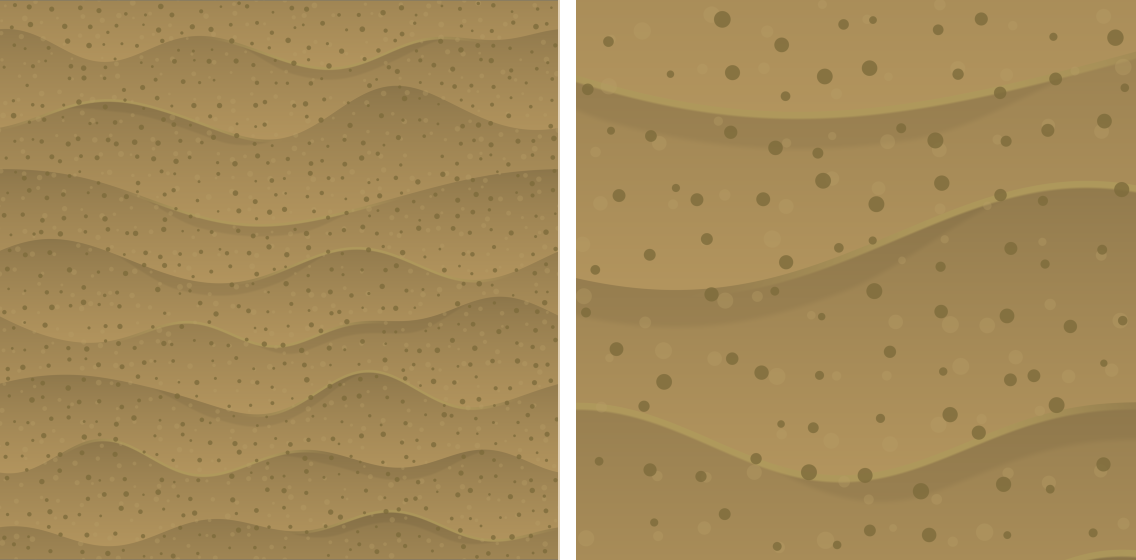
Left, the full canvas; right, a detail of the centre.
This texture is drawn by a WebGL 1 fragment shader. Its source:

```glsl
precision highp float;
// Layered sand dunes with wavy crests, bright rims and scattered grains, inside a thin pale edge.

uniform vec2 u_resolution;

float hash(vec2 p) {
  return fract(sin(dot(p, vec2(127.1, 311.7))) * 43758.5453);
}

// Fades from 1 at the centre to 0 at the given reach, wrapping across the tile.
float stretch(float x, float centre, float reach) {
  float d = abs(fract(x - centre / 768.0 + 0.5) - 0.5);
  return 1.0 - smoothstep(0.4 * reach, reach, d);
}

// Sand darkens towards the top of each layer.
vec3 sand(float y, float top, float bottom) {
  float t = clamp((y - top) / (bottom - top), 0.0, 1.0);
  return mix(vec3(0.545, 0.458, 0.288), vec3(0.7, 0.582, 0.366), pow(t, 0.75));
}

// Paints one dune over the colour; lengths are in 1/768 of the tile, downwards.
// The crest is a sum of four harmonics; light = gradient top, bottom, rim and shadow centres.
void dune(inout vec3 color, vec2 p, float base, vec4 cosines, vec4 sines, vec4 light) {
  vec4 angle = 6.2831853 * p.x * vec4(1.0, 2.0, 3.0, 4.0);
  float crest = base + dot(cosines, cos(angle)) + dot(sines, sin(angle));
  float y = p.y * 768.0;
  float depth = y - crest;
  float soft = 768.0 / u_resolution.y;
  vec3 layer = sand(y, light.x, light.y);

  // Shadow band that tapers along the crest
  float shadow = stretch(p.x, light.w, 0.22);
  float band = 1.0 - smoothstep(-2.0, 2.0, depth - 17.0 * shadow);
  layer *= 1.0 - 0.055 * band * smoothstep(0.0, 0.3, shadow);

  // Bright rim
  float rim = 1.0 - smoothstep(2.5, 3.5 + soft, depth);
  layer = mix(layer, vec3(0.7, 0.615, 0.365), 0.85 * rim * stretch(p.x, light.z, 0.27));

  color = mix(color, layer, smoothstep(-0.7 * soft, 0.7 * soft, depth));
}

// One randomly placed and sized round grain per cell.
float grains(vec2 p, float cells, float seed) {
  vec2 q = p * cells;
  vec2 id = mod(floor(q), cells) + seed;
  vec2 centre = 0.16 + 0.68 * vec2(hash(id), hash(id + 41.3));
  float radius = 0.065 + 0.085 * hash(id + 87.9);
  float soft = 0.7 * cells / u_resolution.y;
  float disc = 1.0 - smoothstep(radius - soft, radius + soft, length(fract(q) - centre));
  return disc * step(0.08, hash(id + 13.7));
}

void main() {
  vec2 p = gl_FragCoord.xy / u_resolution.y;
  p = fract(vec2(p.x, 1.0 - p.y));

  // Dunes from the farthest to the nearest
  vec3 color = sand(p.y * 768.0, -66.0, 91.0);
  dune(color, p, 64.0, vec4(-11.9, -2.0, -7.6, -2.5), vec4(0.9, 14.0, -8.6, -3.0),
       vec4(27.0, 192.0, 475.0, 470.0));
  dune(color, p, 156.4, vec4(-4.1, 25.3, -3.4, 0.9), vec4(6.3, -13.5, -2.7, 1.4),
       vec4(120.0, 310.0, 190.0, 230.0));
  dune(color, p, 266.9, vec4(-37.4, 2.0, 0.4, 0.1), vec4(3.4, -2.8, 0.4, 0.0),
       vec4(232.0, 389.0, 360.0, 340.0));
  dune(color, p, 359.8, vec4(-9.2, -2.8, -3.9, 0.0), vec4(-0.8, -25.3, -0.3, 0.0),
       vec4(328.0, 474.0, 510.0, 310.0));
  dune(color, p, 445.6, vec4(-11.9, 3.3, -7.6, 4.6), vec4(15.5, 14.5, 6.5, -0.9),
       vec4(407.0, 566.0, 345.0, 490.0));
  dune(color, p, 536.0, vec4(-8.7, 6.8, -9.8, 1.8), vec4(-1.3, -21.3, 1.7, 1.6),
       vec4(509.0, 651.0, 520.0, 360.0));
  dune(color, p, 629.3, vec4(-1.4, 3.5, 14.9, 1.8), vec4(-1.7, -6.0, 8.8, 1.8),
       vec4(604.0, 749.0, 270.0, 520.0));
  dune(color, p, 725.0, vec4(8.7, 0.3, -10.7, -0.3), vec4(8.9, -0.3, -8.6, 0.4),
       vec4(702.0, 859.0, 580.0, 540.0));

  // Pale and dark grains
  color = mix(color, vec3(0.72, 0.62, 0.4), 0.35 * grains(p + 0.017, 29.0, 5.0));
  color = mix(color, vec3(0.49, 0.42, 0.23), 0.8 * grains(p, 30.0, 60.0));

  // Grey hairlines at top and bottom, pale strip at the right
  float soft = 0.5 / u_resolution.y;
  float border = min(p.y, 1.0 - p.y);
  color = mix(color, vec3(0.5, 0.47, 0.4), 0.8 * (1.0 - smoothstep(0.0013 - soft, 0.0013 + soft, border)));
  color = mix(color, vec3(0.88, 0.81, 0.7), smoothstep(0.9965 - soft, 0.9965 + soft, p.x));

  gl_FragColor = vec4(color, 1.0);
}
```
